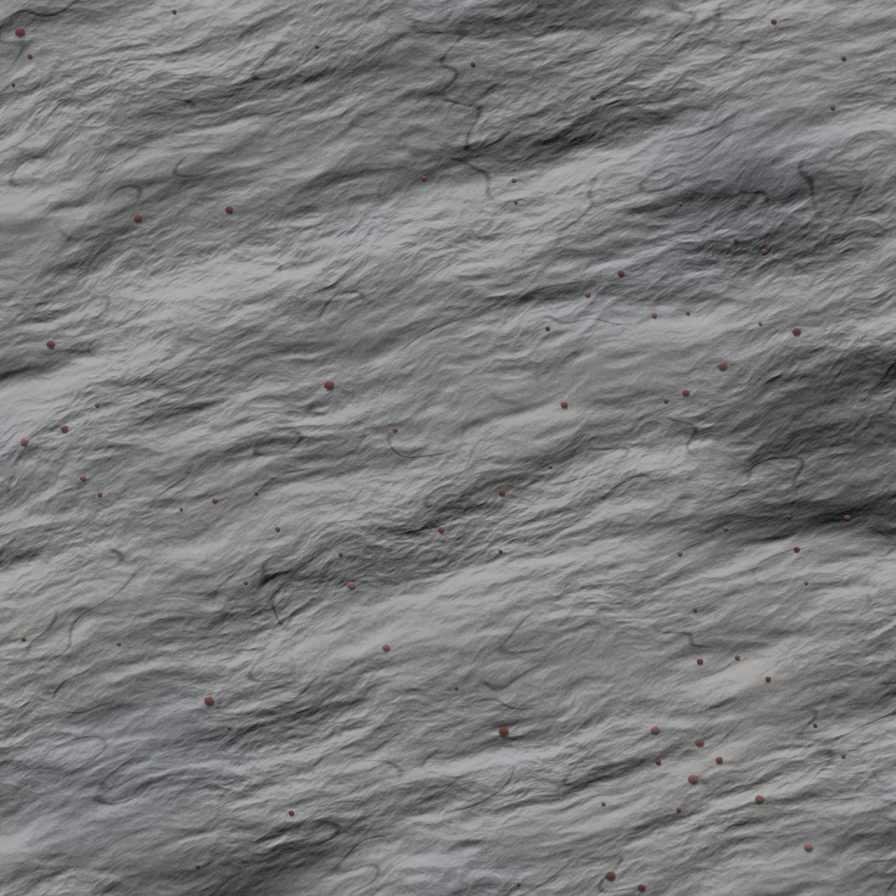
Write a WebGL 2 fragment shader that draws this texture.

```glsl
#version 300 es
precision highp float;

uniform vec2 u_resolution;
out vec4 fragColor;

float hash(vec2 p) {
    return fract(sin(dot(p, vec2(127.1, 311.7))) * 43758.5453);
}

vec2 gradient(vec2 cell) {
    float angle = 6.2832 * hash(cell);
    return vec2(cos(angle), sin(angle));
}

// Gradient noise, roughly -0.7 to 0.7
float noise(vec2 p) {
    vec2 i = floor(p), f = fract(p);
    vec2 u = f * f * f * (f * (f * 6.0 - 15.0) + 10.0);
    vec2 e = vec2(1.0, 0.0);
    float low = mix(dot(gradient(i), f), dot(gradient(i + e), f - e), u.x);
    float high = mix(dot(gradient(i + e.yx), f - e.yx), dot(gradient(i + 1.0), f - 1.0), u.x);
    return mix(low, high, u.y);
}

// Coordinates along and across a slanted direction
vec2 slant(vec2 p, float angle) {
    float c = cos(angle), s = sin(angle);
    return vec2(c * p.x + s * p.y, c * p.y - s * p.x);
}

vec2 warp(vec2 p) {
    return p + 0.022 * vec2(noise(p * 5.0 + 3.7), noise(p * 5.0 + 41.3))
             + 0.006 * vec2(noise(p * 19.0 + 8.1), noise(p * 19.0 + 63.9));
}

float height(vec2 p) {
    p = warp(p);
    float h = 0.0;

    // Broad folds with rounded crests
    vec2 q = slant(p, 0.25) * vec2(2.3, 7.0);
    float amplitude = 0.0095;
    for (int i = 0; i < 4; i++) {
        float n = noise(q + 17.3 * float(i));
        h += amplitude * (0.5 * n - sqrt(n * n + 0.012));
        q = slant(q, 0.06) * 2.1;
        amplitude *= 0.43;
    }

    // Fine wrinkles, stronger in patches
    float roughness = 0.75 + 0.9 * noise(slant(p, 0.25) * vec2(4.0, 9.0) + 71.0);
    q = slant(p, 0.42) * vec2(24.0, 48.0);
    amplitude = 0.0012 * max(roughness, 0.25);
    for (int i = 0; i < 3; i++) {
        float n = noise(q + 29.7 * float(i));
        h -= amplitude * sqrt(n * n + 0.004);
        q = slant(q, -0.25) * 1.95;
        amplitude *= 0.5;
    }
    return h;
}

// Thin broken creases
float creases(vec2 p) {
    vec2 q = slant(warp(p), 0.4);
    float line = abs(noise(q * vec2(11.0, 26.0) + 5.0));
    float gaps = smoothstep(0.02, 0.3, noise(q * vec2(9.0, 14.0) + 90.0));
    return gaps * (1.0 - smoothstep(0.0, 0.055, line));
}

// Small reddish pebbles with a shadow below each
vec3 addPebbles(vec3 color, vec2 p) {
    float blur = 0.8 / u_resolution.y;
    vec2 home = floor(p * 24.0);
    for (int y = -1; y <= 1; y++) {
        for (int x = -1; x <= 1; x++) {
            vec2 cell = home + vec2(x, y);
            float chance = 0.13 + 0.28 * noise(cell * 0.23 + 12.0);
            float present = step(hash(cell + 7.7), chance);
            vec2 center = (cell + 0.1 + 0.8 * vec2(hash(cell + 1.3), hash(cell + 5.9))) / 24.0;
            float size = hash(cell + 9.1);
            float radius = mix(0.0018, 0.0052, size * size);
            vec2 d = p - center;
            d *= 1.0 + 0.2 * noise(d * 300.0 + cell);
            float shadow = 1.0 - smoothstep(radius * 0.6, radius * 1.5, length(d + vec2(-0.0005, 0.0016)));
            float body = 1.0 - smoothstep(radius - blur, radius + blur, length(d * vec2(0.9, 1.1)));
            vec3 red = mix(vec3(0.38, 0.22, 0.21), vec3(0.52, 0.38, 0.36), hash(cell + 3.3));
            red *= 0.95 + 0.35 * clamp(d.y / radius, -1.0, 1.0);
            color *= 1.0 - 0.5 * present * shadow;
            color = mix(color, red, present * body * 0.9);
        }
    }
    return color;
}

void main() {
    vec2 p = gl_FragCoord.xy / u_resolution;
    vec2 q = slant(warp(p), 0.25);

    // Relief lit from above
    vec2 toLight = vec2(-0.25, 0.97) * 0.0018;
    float relief = (height(p - 0.5 * toLight) - height(p + 0.5 * toLight)) / 0.0018;
    float tone = 0.505 + 1.15 * relief;

    // Shaded hollows and worn pale bands
    tone -= 0.15 * smoothstep(0.08, 0.5, noise(q * vec2(2.4, 8.0) + 33.0));
    tone += 0.07 * noise(q * vec2(1.8, 5.0) + 54.0);
    tone -= 0.12 * creases(p);
    tone += 0.035 * (hash(floor(p * 512.0)) - 0.5);
    tone = clamp(tone, 0.1, 0.75);
    tone -= 0.6 * max(tone - 0.62, 0.0);

    // Cool and warm mineral tint
    float tint = noise(p * vec2(3.0, 5.0) + 80.0);
    vec3 color = tone * (vec3(0.995, 1.0, 1.008) + tint * vec3(-0.025, 0.0, 0.04));
    fragColor = vec4(addPebbles(color, p), 1.0);
}
```
